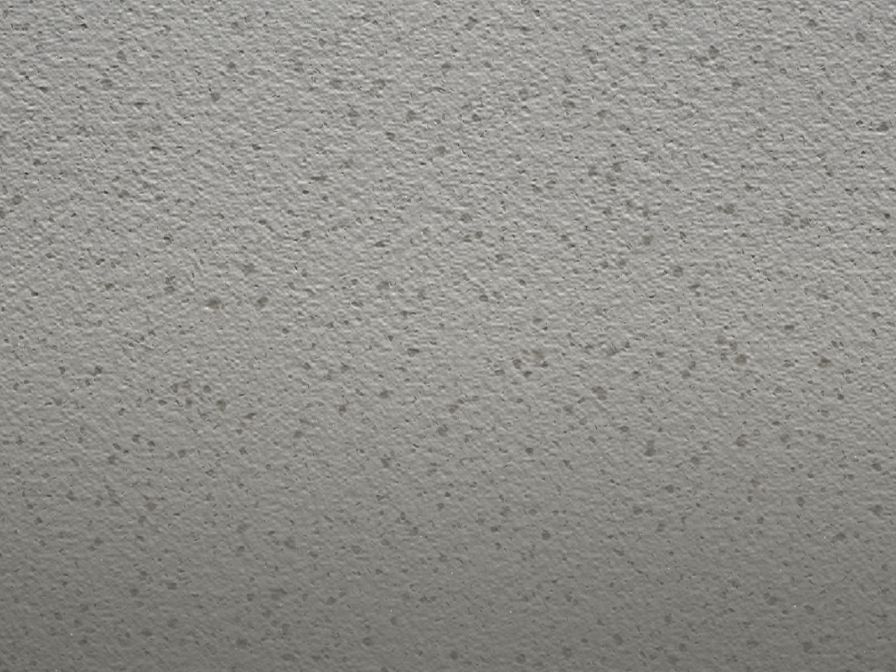
A Shadertoy shader for this texture:

```glsl
const vec3 WARM_TINT = vec3(1.010, 1.0, 0.960);
const vec3 COOL_TINT = vec3(1.003, 1.0, 0.985);
const vec3 PIT_BROWN = vec3(0.130, 0.138, 0.150);

float hash(vec2 p) {
    return fract(sin(dot(p, vec2(127.1, 311.7))) * 43758.5453);
}

float noise(vec2 p) {
    vec2 cell = floor(p), f = fract(p);
    f = f * f * (3.0 - 2.0 * f);
    float low = mix(hash(cell), hash(cell + vec2(1, 0)), f.x);
    float high = mix(hash(cell + vec2(0, 1)), hash(cell + vec2(1, 1)), f.x);
    return mix(low, high, f.y);
}

// Soft round spots, one per occupied cell
float spots(vec2 p, float density, float minRadius, float maxRadius) {
    vec2 cell = floor(p);
    float mask = 0.0;
    for (int y = -1; y <= 1; y++) {
        for (int x = -1; x <= 1; x++) {
            vec2 id = cell + vec2(x, y);
            vec2 center = id + vec2(hash(id + 17.3), hash(id + 41.9));
            float size = hash(id + 73.1);
            float radius = mix(minRadius, maxRadius, size * size);
            float spot = 1.0 - smoothstep(radius * 0.45, radius * 1.25, length(p - center));
            mask = max(mask, spot * step(hash(id + 5.7), density));
        }
    }
    return mask;
}

// Ragged holes in two sizes
float pits(vec2 p) {
    vec2 ragged = p + 0.007 * (vec2(noise(p * 130.0), noise(p * 130.0 + 57.0)) - 0.5);
    float large = spots(ragged * 36.0, 0.36, 0.12, 0.34);
    float small = spots(ragged * 68.0 + 29.0, 0.34, 0.14, 0.36);
    return max(large, 0.7 * small);
}

// Plaster surface: coarse lumps, sandy grain and holes
float height(vec2 p, float pit) {
    float lumps = noise(p * vec2(75.0, 95.0) + 11.0);
    float grain = noise(p * vec2(150.0, 180.0));
    float sand = noise(p * 290.0 + 83.0);
    return 0.6 * lumps + 0.8 * grain + 0.45 * sand - 0.35 * pit;
}

// Light falling off toward the bottom and the sides
float lighting(vec2 uv) {
    float fall = mix(0.455, 0.615, smoothstep(-0.1, 0.6, uv.y));
    vec2 side = uv - vec2(0.55, 0.6);
    float cloud = noise(uv * 4.0) - 0.5;
    return fall + 0.012 * uv.y - 0.09 * side.x * side.x + 0.015 * cloud;
}

void mainImage(out vec4 fragColor, in vec2 fragCoord) {
    vec2 uv = fragCoord / iResolution.xy;
    vec2 p = fragCoord / iResolution.y;

    // Relief lit from above, flatter near the bottom
    vec2 toLight = vec2(0.0007, 0.0027);
    float pit = pits(p);
    float slope = height(p, pit) - height(p + toLight, pits(p + toLight));
    float roughness = mix(0.10, 0.29, smoothstep(0.0, 0.75, uv.y));

    float tone = lighting(uv) + roughness * slope;
    tone += 0.035 * (noise(p * 210.0 + 7.0) - 0.5);
    vec3 color = tone * mix(WARM_TINT, COOL_TINT, smoothstep(0.2, 1.0, uv.y));

    // Shadowed holes and a few mineral glints
    color -= PIT_BROWN * pit * mix(0.45, 0.9, smoothstep(0.0, 0.5, uv.y));
    float glint = spots(p * 90.0 + 131.0, 0.018, 0.08, 0.17);
    color += 0.16 * glint;

    fragColor = vec4(clamp(color, 0.0, 1.0), 1.0);
}
```
